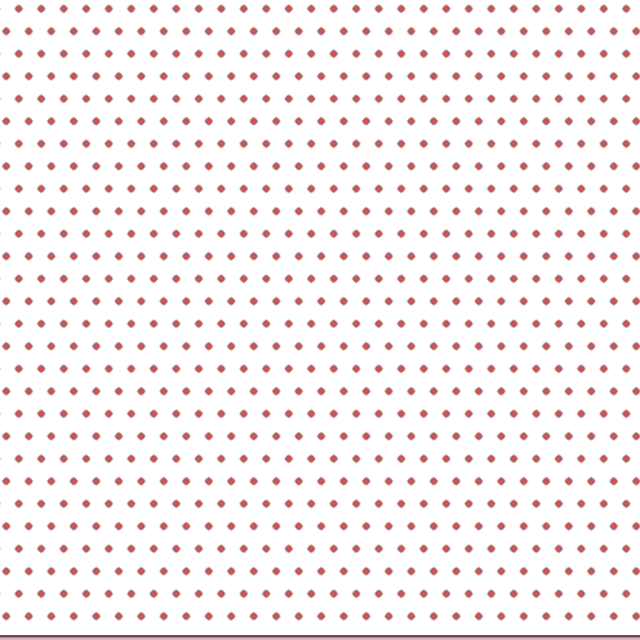
A WebGL 1 fragment shader for this pattern:

```glsl
precision highp float;
// Staggered rows of small soft red diamonds on white, with a dark rule along the bottom.

uniform vec2 u_resolution;

const float CANVAS = 512.0;        // design units across the canvas
const float PITCH = 18.0;          // spacing of dots and of rows
const float ROW_COUNT = 28.0;
const float FIRST_ROW = 7.0;       // first row centre, measured from the top
const float EVEN_START = 15.0;     // first dot centre in even rows
const float ODD_START = 5.0;       // first dot centre in odd rows
const float DIAMOND = 0.4;         // 0 gives a round dot, 1 a sharp diamond
const float RULE_BOTTOM = 2.0;
const float RULE_TOP = 4.0;

const vec3 PAPER = vec3(1.0);
const vec3 CORE = vec3(0.89, 0.31, 0.31);
const vec3 RIM = vec3(0.68, 0.36, 0.37);
const vec3 HALO = vec3(0.85, 0.69, 0.70);
const vec3 HAZE = vec3(0.96, 0.93, 0.93);
const vec3 RULE = vec3(0.50, 0.27, 0.33);
const vec3 RULE_SHADE = vec3(0.84, 0.72, 0.75);

// Blend of round and diamond distance from a dot centre.
float dotDistance(vec2 p) {
  return mix(length(p), abs(p.x) + abs(p.y), DIAMOND);
}

// Colour from the bright core, through the darker rim, out to the paper.
vec3 dotColour(float d) {
  vec3 c = mix(CORE, RIM, smoothstep(0.7, 1.9, d));
  c = mix(c, HALO, smoothstep(2.3, 3.3, d));
  c = mix(c, HAZE, smoothstep(3.2, 3.8, d));
  return mix(c, PAPER, smoothstep(3.9, 4.6, d));
}

vec3 dotRows(vec2 p) {
  float down = CANVAS - p.y - FIRST_ROW;
  float row = floor(down / PITCH + 0.5);
  float start = mix(EVEN_START, ODD_START, mod(row, 2.0));
  float across = mod(p.x - start + 0.5 * PITCH, PITCH) - 0.5 * PITCH;
  vec3 c = dotColour(dotDistance(vec2(across, down - row * PITCH)));
  return mix(c, PAPER, step(ROW_COUNT - 0.5, row));
}

// Coverage of the area below a horizontal edge, one pixel soft.
float below(float y, float edge, float pixel) {
  return clamp((edge - y) / pixel + 0.5, 0.0, 1.0);
}

void main() {
  vec2 p = gl_FragCoord.xy / u_resolution * CANVAS;
  float pixel = CANVAS / u_resolution.y;

  vec3 colour = dotRows(p);

  // Bottom rule and the paler strip beneath it
  colour = mix(colour, RULE, below(p.y, RULE_TOP, pixel));
  colour = mix(colour, RULE_SHADE, below(p.y, RULE_BOTTOM, pixel));

  gl_FragColor = vec4(colour, 1.0);
}
```
